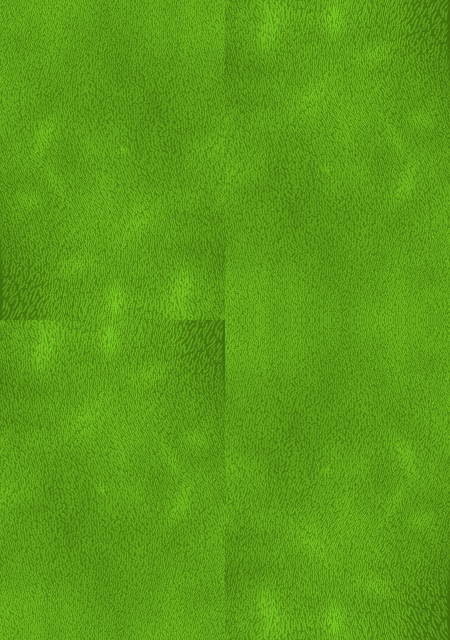
Reproduce this texture procedurally as a WebGL 1 fragment shader.

```glsl
precision highp float;
// Short green fur: one tile laid two across and two down, turned or mirrored.
// Capsule strokes sit on a jittered lattice that is bent to make the nap flow,
// while soft glows, clouds and a coarse dark corner vary the tone of each tile.
uniform vec2 u_resolution;

float hash(vec2 p) {
  vec3 q = fract(vec3(p.xyx) * vec3(0.1031, 0.1030, 0.0973));
  q += dot(q, q.yzx + 33.33);
  return fract((q.x + q.y) * q.z);
}

float noise(vec2 p) {
  vec2 i = floor(p), f = fract(p);
  f = f * f * (3.0 - 2.0 * f);
  return mix(mix(hash(i), hash(i + vec2(1, 0)), f.x),
             mix(hash(i + vec2(0, 1)), hash(i + 1.0), f.x), f.y);
}

// Soft elliptical patch, leaning by tilt radians
float glow(vec2 p, vec2 centre, vec2 radius, float tilt) {
  vec2 v = p - centre;
  float c = cos(tilt), s = sin(tilt);
  v = vec2(c * v.x - s * v.y, s * v.x + c * v.y) / radius;
  return exp(-dot(v, v));
}

// Light and worn areas of the tile, about -1 to 1
float pileTone(vec2 p) {
  float tone = 0.6 * (noise(p * 4.0 + 7.0) - 0.5) + 0.4 * (noise(p * 13.0) - 0.5);
  tone += 1.0 * glow(p, vec2(0.80, 0.13), vec2(0.055, 0.11), 0.2);
  tone += 1.0 * glow(p, vec2(0.51, 0.10), vec2(0.045, 0.08), 0.0);
  tone += 0.7 * glow(p, vec2(0.34, 0.24), vec2(0.10, 0.05), -0.2);
  tone += 0.5 * glow(p, vec2(0.62, 0.43), vec2(0.13, 0.06), -0.6);
  tone += 0.8 * glow(p, vec2(0.20, 0.82), vec2(0.04, 0.13), 0.5);
  tone += 0.6 * glow(p, vec2(0.24, 0.62), vec2(0.025, 0.10), -0.5);
  tone += 0.8 * glow(p, vec2(0.14, 0.53), vec2(0.05, 0.05), 0.0);
  tone += 1.0 * glow(p, vec2(0.55, 0.755), vec2(0.018, 0.015), 0.0);
  tone += 0.35 * glow(p, vec2(0.42, 0.40), vec2(0.25, 0.16), 0.0);
  // Dark hollows
  tone -= 0.7 * glow(p, vec2(0.60, 0.98), vec2(0.28, 0.22), 0.3);
  tone -= 0.6 * glow(p, vec2(0.95, 0.34), vec2(0.18, 0.17), 0.0);
  tone -= 0.5 * glow(p, vec2(1.0, 0.0), vec2(0.10, 0.15), 0.0);
  tone -= 1.0 * glow(p, vec2(0.0, 0.05), vec2(0.20, 0.34), 0.0);
  return tone;
}

void main() {
  // Turn or mirror each quarter of the canvas
  vec2 uv = gl_FragCoord.xy / u_resolution * 2.0;
  vec2 tile = floor(uv), p = fract(uv);
  if (tile.x > 0.5 || tile.y < 0.5) p.x = 1.0 - p.x;
  if (abs(tile.x - tile.y) < 0.5) p.y = 1.0 - p.y;
  p.y *= 1.422;

  // Bend the lattice; the pile is coarser low down and in the corner
  float scale = (0.82 + 0.14 * p.y) * (1.0 - 0.5 * exp(-9.0 * dot(p, p)));
  vec2 q = p * scale;
  q.x += 0.10 * sin(5.0 * p.y) * (p.x - 0.95);
  q.x += 0.06 * noise(p * vec2(2.2, 3.0) + 3.0) + 0.02 * noise(p * 9.0);

  // Nearest stroke among the neighbouring cells
  float tone = pileTone(p), nearest = 1.0, shade = 0.5;
  vec2 g = q * vec2(100.0, 62.0);
  for (int i = -1; i <= 1; i++) {
    float column = floor(g.x) + float(i);
    float y = g.y + 0.5 * mod(column, 2.0) + 0.5 * hash(vec2(column, 91.0));
    for (int j = -1; j <= 1; j++) {
      vec2 cell = vec2(column, floor(y) + float(j));
      float h = hash(cell + 17.0), k = hash(cell + 53.0);
      vec2 v = vec2(g.x, y) - cell - 0.5 - vec2(0.55, 0.5) * (vec2(h, k) - 0.5);
      v /= vec2(100.0, 62.0);
      v.x += 0.9 * (hash(cell + 71.0) - 0.5) * v.y;
      float reach = 0.0042 + 0.0025 * h;
      v.y -= clamp(v.y, -reach, reach);
      float d = length(v) - 0.0029 - 0.0007 * clamp(tone, -1.0, 1.0);
      if (d < nearest) {
        nearest = d;
        shade = k;
      }
    }
  }

  // Blend the strokes over the ground, then tint by tone
  float soft = 1.6 * scale / u_resolution.x;
  float stroke = 1.0 - smoothstep(-soft, soft, nearest);
  vec3 ground = vec3(0.30, 0.53, 0.058);
  vec3 blade = vec3(0.427, 0.705, 0.124) * (0.97 + 0.06 * shade);
  vec3 colour = mix(ground, blade, stroke) * (1.0 + 0.13 * clamp(tone, -1.0, 1.2));

  // Thin shadow along the coarse edge
  float edge = (1.0 - smoothstep(0.006, 0.016, p.x)) * (1.0 - smoothstep(0.15, 0.42, p.y));
  gl_FragColor = vec4(mix(colour, vec3(0.24, 0.43, 0.04), 0.8 * edge), 1.0);
}
```
